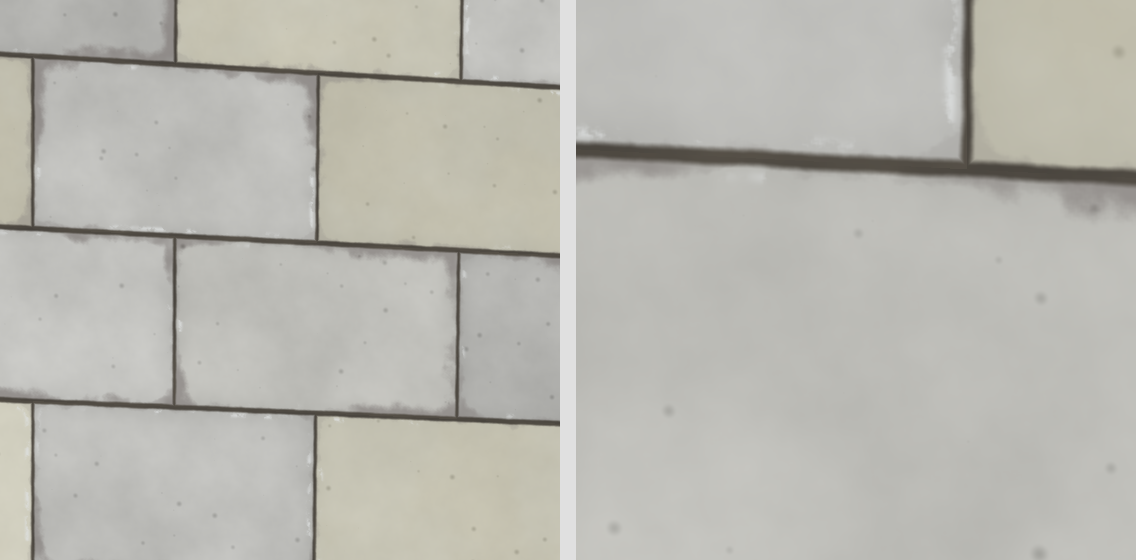
Left: the whole. Right: its middle third, enlarged.
This texture is drawn by a Shadertoy shader. Its source:

```glsl
#define TILE_PITCH vec2(0.511, 0.3086)  // tile size, joint centre to centre
#define GRID_START vec2(0.0586, 0.0964) // first joints from the top left
#define ROW_SLOPE 0.060                 // fall of the rows to the right
#define CONVERGE 0.0085                 // shrink of the pitch by perspective
#define JOINT_HALF vec2(0.0029, 0.0046) // half widths of the joints
#define SOFTNESS 0.0025
#define GLAZE_TONE 0.755
#define WARM_TINT vec3(0.035, 0.026, -0.024)
#define JOINT_COLOR vec3(0.29, 0.27, 0.24)
#define STAIN_COLOR vec3(0.54, 0.52, 0.51)
#define GLINT_COLOR vec3(0.87, 0.88, 0.88)

vec2 hash2(vec2 p) {
    vec3 q = fract(p.xyx * vec3(0.1031, 0.1030, 0.0973));
    q += dot(q, q.yzx + 33.33);
    return fract((q.xx + q.yz) * q.zy);
}

// Layered, bent sines, roughly -1 to 1
float clouds(vec2 p) {
    float sum = 0.0, amp = 0.5;
    for (int i = 0; i < 6; i++) {
        p = mat2(1.5, 1.2, -1.2, 1.5) * p + 1.3;
        sum += amp * sin(p.x + 1.5 * sin(p.y));
        amp *= 0.58;
    }
    return sum;
}

// Cellular noise: sparse pits of random size
float pits(vec2 p) {
    vec2 cell = floor(p);
    float pit = 0.0;
    for (int y = -1; y <= 1; y++)
    for (int x = -1; x <= 1; x++) {
        vec2 c = cell + vec2(x, y);
        float radius = 0.22 * smoothstep(0.8, 1.0, hash2(c + 71.0).x);
        float dist = length(p - c - hash2(c));
        pit = max(pit, radius * 4.0 * (1.0 - smoothstep(0.0, radius + 0.01, dist)));
    }
    return pit;
}

void mainImage(out vec4 fragColor, in vec2 fragCoord) {
    vec2 p = fragCoord / iResolution.xy;
    p.y = 1.0 - p.y;
    float soft = max(SOFTNESS, 0.75 / iResolution.y);

    // Sloping running bond in slight perspective
    vec2 pitch = TILE_PITCH - CONVERGE * p.yx;
    vec2 grid = (p - GRID_START - vec2(0.0, ROW_SLOPE * p.x)) / pitch;
    float row = floor(grid.y);
    grid.x -= 0.5 * mod(row, 2.0);
    vec2 id = floor(grid), f = fract(grid);
    vec2 edge = min(f, 1.0 - f) * pitch;

    // Each tile has its own patch of the noise
    vec2 q = f * pitch + 7.0 * hash2(id + 19.0);
    float mottle = clouds(q * 7.0);
    float grain = clouds(q * 34.0);
    float patchy = clouds(q * 5.0 + 4.0);

    // Tone and warmth of each tile
    float warmth = mod(id.x + id.y, 2.0) * (0.67 - 0.55 * cos(2.094 * (id.y - 1.0)));
    float tone = GLAZE_TONE - 0.045 * sin(1.2 * id.x * id.y + 0.6 * id.x * id.x);
    vec3 color = tone * vec3(1.0, 1.0, 0.982) + WARM_TINT * warmth;
    color += mix(0.030, 0.014, warmth) * mottle + 0.005 * grain;
    color -= vec3(0.004, 0.008, 0.016) * warmth * smoothstep(-0.2, 0.6, patchy);

    // Soiled rims with rounded inner corners
    float cornerRadius = 0.035;
    float rim = cornerRadius - length(max(cornerRadius - edge, 0.0));
    rim = min(rim, min(edge.x, edge.y));
    color -= mix(0.055, 0.025, warmth) * exp(-max(rim, 0.0) / 0.022);
    float worn = smoothstep(-0.15, 0.55, patchy) * (1.0 - 0.65 * warmth);
    float reach = 0.007 + 0.022 * worn;
    float stain = 1.0 - smoothstep(reach * 0.3, reach, rim + 0.007 * grain);
    color = mix(color, STAIN_COLOR, stain * (0.15 + 0.65 * worn));

    // Broken glints along the glaze lip, and small pits
    float lip = exp(-pow((rim - 0.010) / 0.004, 2.0));
    float glint = lip * smoothstep(0.2, 0.7, grain) * smoothstep(0.0, 0.5, -patchy);
    color = mix(color, GLINT_COLOR, 0.75 * glint);
    color -= 0.13 * pits(q * 32.0);

    // Dark joints with a slightly uneven edge
    vec2 gap = edge - JOINT_HALF + 0.0007 * grain;
    float joint = 1.0 - smoothstep(-soft, soft, min(gap.x, gap.y));
    vec3 jointColor = JOINT_COLOR + 0.035 * mottle * vec3(1.0, 0.9, 0.7);
    color = mix(color, jointColor, 0.95 * joint);

    fragColor = vec4(clamp(color, 0.0, 1.0), 1.0);
}
```
